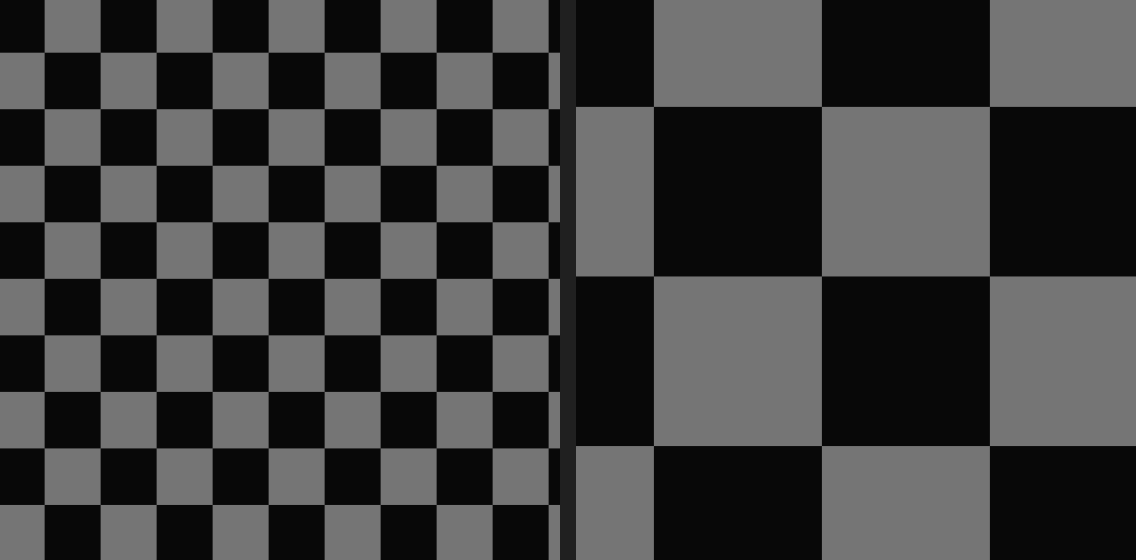
Left: the whole. Right: its middle third, enlarged.
Reproduce this pattern procedurally as a Shadertoy shader.

```glsl
// A flat two-tone checkerboard, shifted so that the border cells are cropped.
// Each axis gives a box-filtered square wave of -1 and +1; the product of the
// two waves picks the tone, so edges stay about one pixel soft at any size.

const vec2 CELL_SIZE   = vec2(0.1000, 0.10095);  // fractions of the canvas
const vec2 GRID_ORIGIN = vec2(0.0797, 0.0983);   // lowest left inner corner
const vec3 DARK_TONE   = vec3(0.03);
const vec3 GREY_TONE   = vec3(0.46);

// Signed distance to the nearest cell edge, positive in even cells.
vec2 edgeDistance(vec2 cellPos) {
    return 0.5 - abs(mod(cellPos + 0.5, 2.0) - 1.0);
}

// Square wave per axis, averaged over one pixel footprint.
vec2 smoothSquareWave(vec2 cellPos, vec2 pixelWidth) {
    return clamp(2.0 * edgeDistance(cellPos) / pixelWidth, -1.0, 1.0);
}

// Checker coverage: 1 where the cell indices add up to an even number.
float checker(vec2 cellPos, vec2 pixelWidth) {
    vec2 wave = smoothSquareWave(cellPos, pixelWidth);
    return 0.5 + 0.5 * wave.x * wave.y;
}

void mainImage(out vec4 fragColor, in vec2 fragCoord) {
    // Canvas position and pixel footprint in cell units
    vec2 uv = fragCoord / iResolution.xy;
    vec2 cellPos = (uv - GRID_ORIGIN) / CELL_SIZE;
    vec2 pixelWidth = 1.0 / (iResolution.xy * CELL_SIZE);

    // Blend the two tones
    vec3 color = mix(DARK_TONE, GREY_TONE, checker(cellPos, pixelWidth));
    fragColor = vec4(color, 1.0);
}
```
